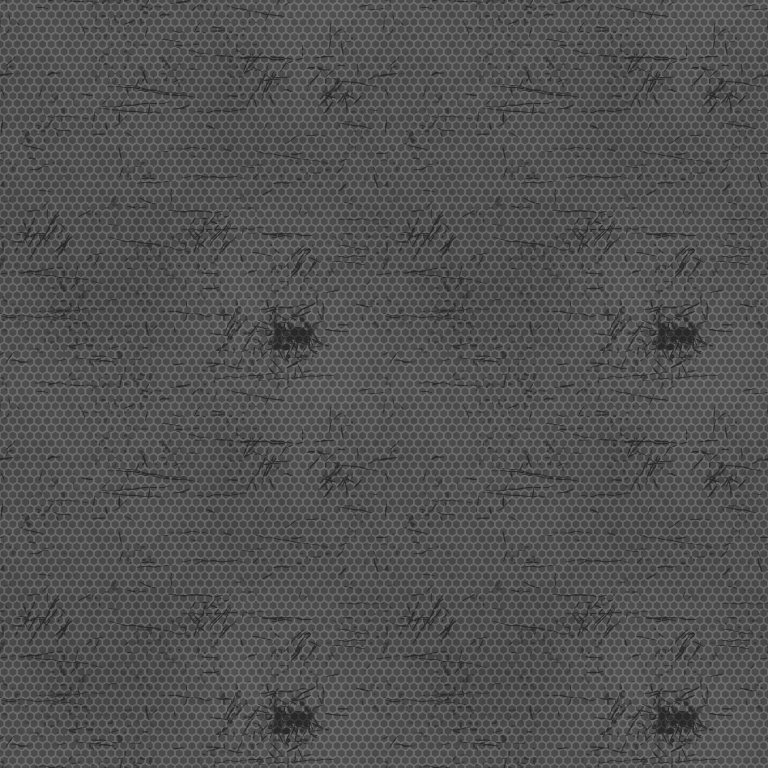
Give the GLSL for this texture, as a Shadertoy shader.

```glsl
// Grey hexagonal mesh, worn by scratches, gouges and one dark scuff, in 2 x 2 tiles.

const float TILES = 2.0;
const vec2 CELLS = vec2(90.0, 104.0);  // cells across, rows down
const float ROW_STEP = 0.8660254;
const float CELL_RADIUS = 0.4;         // 0.5 would leave no line
const vec3 FILL = vec3(0.28);
const vec3 LINE = vec3(0.41);
const vec3 SCRATCH = vec3(0.15);
const vec2 SCUFF_CENTRE = vec2(0.755, 0.12);

float hash(vec2 p) {
    return fract(sin(dot(p, vec2(127.1, 311.7))) * 43758.55);
}

// Value noise that wraps over the unit tile
float tileNoise(vec2 p, float freq, float seed) {
    vec2 i = floor(p * freq), f = fract(p * freq);
    f = f * f * (3.0 - 2.0 * f);
    vec2 a = mod(i, freq) + seed, b = mod(i + 1.0, freq) + seed;
    return mix(mix(hash(a), hash(vec2(b.x, a.y)), f.x),
               mix(hash(vec2(a.x, b.y)), hash(b), f.x), f.y);
}

// Shortest offset between two points of the wrapping tile
vec2 wrapOffset(vec2 p, vec2 centre) {
    vec2 d = p - centre;
    return d - floor(d + 0.5);
}

// Coverage of the lines between pointy-top hexagons of unit width
float hexMesh(vec2 q, float pixel) {
    vec2 s = vec2(1.0, 2.0 * ROW_STEP);
    vec2 a = mod(q, s) - 0.5 * s;
    vec2 b = mod(q - 0.5 * s, s) - 0.5 * s;
    vec2 g = abs(dot(a, a) < dot(b, b) ? a : b);
    float d = max(g.x, dot(g, vec2(0.5, ROW_STEP)));
    return clamp((d - CELL_RADIUS) / pixel + 0.5, 0.0, 1.0);
}

// Tapered stroke, positive inside
float stroke(vec2 p, vec2 centre, float angle, float halfLength, float halfWidth) {
    vec2 d = wrapOffset(p, centre);
    float c = cos(angle), s = sin(angle);
    d = vec2(c * d.x + s * d.y, c * d.y - s * d.x);
    float t = clamp(d.x, -halfLength, halfLength);
    return halfWidth * (1.0 - 0.5 * abs(t) / halfLength) - length(d - vec2(t, 0.0));
}

// Random strokes about a centre; a spread of 1 fills the tile evenly
float scatter(vec2 p, int count, vec2 centre, float spread, float angle,
              float turn, float maxLength, float halfWidth, float seed) {
    float field = -1.0;
    for (int i = 0; i < count; i++) {
        vec2 k = vec2(float(i), seed);
        vec2 offset = vec2(hash(k) + hash(k + 0.31), hash(k + 0.47) + hash(k + 0.73)) - 1.0;
        float a = angle + turn * (2.0 * hash(k + 0.59) - 1.0);
        float size = mix(0.25, 1.0, hash(k + 0.83));
        float w = halfWidth * mix(0.6, 1.2, hash(k + 0.19));
        field = max(field, stroke(p, centre + spread * offset, a, maxLength * size, w));
    }
    return field;
}

// Steep gouges hanging below one long level scratch
float gouge(vec2 p, vec2 centre, float reach, float seed) {
    float field = scatter(p, 9, centre, 0.055, 1.0, 0.25, 0.045, 0.0026, seed);
    field = max(field, scatter(p, 7, centre, 0.07, 0.0, 1.5, 0.02, 0.0022, seed + 5.0));
    return max(field, stroke(p, centre + vec2(-0.04, 0.06), -0.04, reach, 0.0026));
}

float scratches(vec2 p) {
    // Loose scratches over the whole tile
    float field = scatter(p, 36, vec2(0.5), 1.0, -0.04, 0.14, 0.11, 0.0019, 3.0);
    field = max(field, scatter(p, 90, vec2(0.5), 1.0, 0.0, 0.3, 0.028, 0.0022, 17.0));
    field = max(field, scatter(p, 110, vec2(0.5), 1.0, 1.2, 0.9, 0.02, 0.002, 29.0));
    // Heavier groups
    field = max(field, gouge(p, vec2(0.69, 0.79), 0.14, 41.0));
    field = max(field, gouge(p, vec2(0.87, 0.76), 0.03, 53.0));
    field = max(field, gouge(p, vec2(0.12, 0.39), 0.02, 67.0));
    field = max(field, gouge(p, vec2(0.55, 0.39), 0.07, 79.0));
    field = max(field, gouge(p, vec2(0.77, 0.33), 0.08, 97.0));
    field = max(field, gouge(p, vec2(0.62, 0.12), 0.02, 109.0));
    // Tangle around the scuff
    return max(field, scatter(p, 75, SCUFF_CENTRE, 0.095, 0.5, 1.6, 0.028, 0.0023, 131.0));
}

void mainImage(out vec4 fragColor, in vec2 fragCoord) {
    vec2 uv = fragCoord / iResolution.y;
    vec2 p = fract(uv * TILES);
    float pixel = 1.0 / iResolution.y;

    // Mesh with soft uneven tone, paler near the scuff
    float mesh = hexMesh(uv * CELLS * vec2(1.0, ROW_STEP), CELLS.x * pixel);
    vec2 toScuff = wrapOffset(p, SCUFF_CENTRE);
    float scuff = exp(-200.0 * dot(toScuff, toScuff));
    float tone = 0.03 * (tileNoise(p, 5.0, 7.0) - 0.5) + 0.03 * (tileNoise(p, 64.0, 11.0) - 0.5);
    tone += 0.025 * exp(-14.0 * dot(toScuff, toScuff));
    vec3 color = mix(FILL, LINE, mesh) + tone;

    // Ragged, broken scratches
    vec2 wobble = vec2(tileNoise(p, 40.0, 19.0), tileNoise(p, 52.0, 23.0)) - 0.5;
    float wear = clamp(scratches(p + 0.007 * wobble) / (TILES * pixel) + 0.5, 0.0, 1.0);
    wear *= smoothstep(0.08, 0.35, tileNoise(p, 90.0, 37.0));

    // Specks gathered in patches, dense in the scuff
    float patchiness = smoothstep(0.4, 0.8, tileNoise(p, 11.0, 61.0));
    float specks = smoothstep(0.74, 0.88, tileNoise(p, 120.0, 71.0)) * patchiness;
    float grime = smoothstep(0.5, 0.7, tileNoise(p, 84.0, 43.0) * 0.75 + 0.3 * scuff);
    wear = max(wear, max(0.7 * specks, grime * smoothstep(0.2, 0.6, scuff)));
    wear *= mix(0.95, 0.75, mesh);

    fragColor = vec4(mix(color, SCRATCH, wear), 1.0);
}
```
